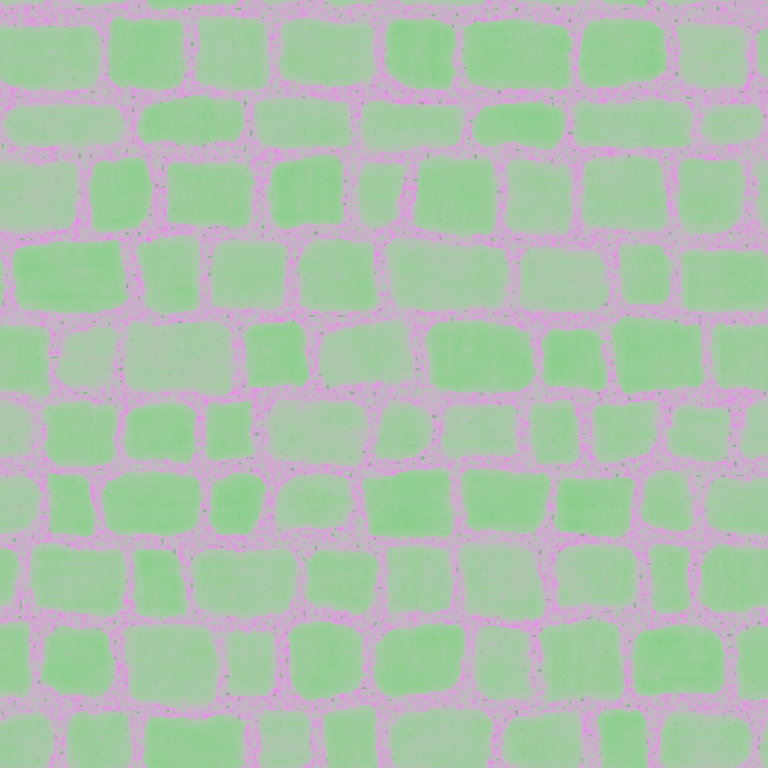
A Shadertoy shader for this texture:

```glsl
// Weathered cobblestone paving: ten courses of uneven, rounded stones set in gritty mortar.
// Each stone is a warped rounded box; its distance and periodic gradient noise drive a
// single tone value, which a green-to-magenta ramp turns into colour. Tiles seamlessly.

const int ROWS = 10;
// Course boundaries from the top, stones per course, and shift of the first joint.
const float COURSE[11] = float[](.016, .121, .199, .309, .413, .517, .609, .703, .807, .918, 1.016);
const float COUNT[10] = float[](8., 7., 9., 8., 8., 10., 9., 9., 9., 9.);
const float SHIFT[10] = float[](-.05, .15, -.1, .2, .4, .65, .3, .35, .4, .75);

struct Stone { float dist; vec2 id; };

vec2 hash2(vec2 p) {
    vec3 q = fract(p.xyx * vec3(.1031, .1030, .0973));
    q += dot(q, q.yzx + 33.33);
    return fract((q.xx + q.yz) * q.zy);
}

float cornerGradient(vec2 cell, vec2 offset, vec2 period, float seed) {
    float angle = 6.2832 * hash2(mod(cell, period) + seed).x;
    return dot(vec2(cos(angle), sin(angle)), offset);
}

// Gradient noise repeating every "period" cells across the unit square.
float noise(vec2 uv, vec2 period, float seed) {
    vec2 p = uv * period, i = floor(p), f = p - i;
    vec2 w = f * f * f * (f * (f * 6. - 15.) + 10.);
    vec2 e = vec2(1, 0);
    float a = cornerGradient(i, f, period, seed);
    float b = cornerGradient(i + e.xy, f - e.xy, period, seed);
    float c = cornerGradient(i + e.yx, f - e.yx, period, seed);
    float d = cornerGradient(i + e.xx, f - e.xx, period, seed);
    return 1.4 * mix(mix(a, b, w.x), mix(c, d, w.x), w.y);
}

float fbm(vec2 uv, float period, float seed) {
    float sum = 0., amp = .6;
    for (int k = 0; k < 3; k++) {
        sum += amp * noise(uv, vec2(period), seed + float(k) * 19.);
        period *= 2.;
        amp *= .5;
    }
    return sum;
}

float roundedBox(vec2 p, vec2 halfSize, float radius) {
    vec2 q = abs(p) - halfSize + radius;
    return length(max(q, 0.)) + min(max(q.x, q.y), 0.) - radius;
}

// Horizontal position of a joint between two stones of one course.
float jointX(float j, float count, float shift, float row) {
    float jitter = hash2(vec2(mod(j, count), row * 17. + 3.)).x - .5;
    return (j + shift + .46 * jitter) / count;
}

Stone nearestStone(vec2 p) {
    Stone best = Stone(1., vec2(0));
    for (int r = 0; r < ROWS; r++) {
        float row = float(r), n = COUNT[r];
        float halfHeight = .5 * (COURSE[r + 1] - COURSE[r]);
        float y = p.y - COURSE[r] - halfHeight;
        y -= round(y);
        if (abs(y) > halfHeight + .04) continue;
        float first = floor(p.x * n - SHIFT[r]);
        for (float k = -1.; k <= 1.; k++) {
            float j = first + k;
            float left = jointX(j, n, SHIFT[r], row);
            float right = jointX(j + 1., n, SHIFT[r], row);
            vec2 id = vec2(mod(j, n), row);
            vec2 rnd = hash2(id * 7. + 41.), inset = mix(vec2(.005, .006), vec2(.010, .012), rnd);
            vec2 q = vec2(p.x - .5 * (left + right), y + .007 * (rnd.x - .5));
            q += .11 * (rnd.yx - .5) * q.yx;
            vec2 halfSize = vec2(.5 * (right - left), halfHeight) - inset;
            float d = roundedBox(q, halfSize, mix(.012, .026, rnd.y));
            if (d < best.dist) best = Stone(d, id);
        }
    }
    return best;
}

// Stone face: individual tone, blotches, tooling streaks and a pale worn border.
float stoneTone(vec2 uv, Stone s) {
    vec2 rnd = hash2(s.id * 13. + 5.);
    vec2 grainDir = rnd.y > .75 ? vec2(100, 10) : vec2(10, 100);
    float tone = mix(.07, .31, rnd.x) + .15 * fbm(uv, 18., 7.);
    tone += .06 * noise(uv, grainDir, 31.) + .05 * noise(uv, vec2(190), 53.);
    tone += .16 * smoothstep(-.014, 0., s.dist);
    float chip = smoothstep(.56, .72, noise(uv, vec2(65), 71.));
    return tone + .12 * chip;
}

// Mortar: coarse grit, with a vivid broken line hugging the stones.
float mortarTone(vec2 uv, float dist) {
    float grit = .20 * noise(uv, vec2(95), 83.) + .22 * noise(uv, vec2(210), 97.);
    float rim = exp(-max(dist, 0.) / .0035) * smoothstep(-.3, .35, noise(uv, vec2(26), 109.));
    return .67 + grit + .24 * rim + .08 * noise(uv, vec2(12), 127.);
}

vec3 toneColour(float t) {
    t = clamp(t, 0., 1.1);
    float redBlue = mix(.55, .90, t);
    return vec3(redBlue, .81 - .26 * t * t, redBlue);
}

void mainImage(out vec4 fragColor, in vec2 fragCoord) {
    vec2 uv = fragCoord / iResolution.xy;
    uv.y = 1. - uv.y;

    // Broad bends and small nicks roughen the outlines.
    vec2 bend = vec2(noise(uv, vec2(11), 137.), noise(uv, vec2(11), 149.));
    vec2 nick = vec2(noise(uv, vec2(44), 157.), noise(uv, vec2(44), 167.));
    Stone s = nearestStone(uv + .010 * bend + .0035 * nick);
    s.dist += .0016 * noise(uv, vec2(120), 173.);

    float mortar = smoothstep(-.0025, .0025, s.dist);
    vec3 colour = toneColour(mix(stoneTone(uv, s), mortarTone(uv, s.dist), mortar));

    // Scattered dark green pebbles, mostly in the mortar.
    float pebble = smoothstep(.52, .72, noise(uv, vec2(130), 181.));
    colour = mix(colour, vec3(.45, .66, .47), pebble * mix(.15, .6, mortar));
    fragColor = vec4(colour, 1.);
}
```
